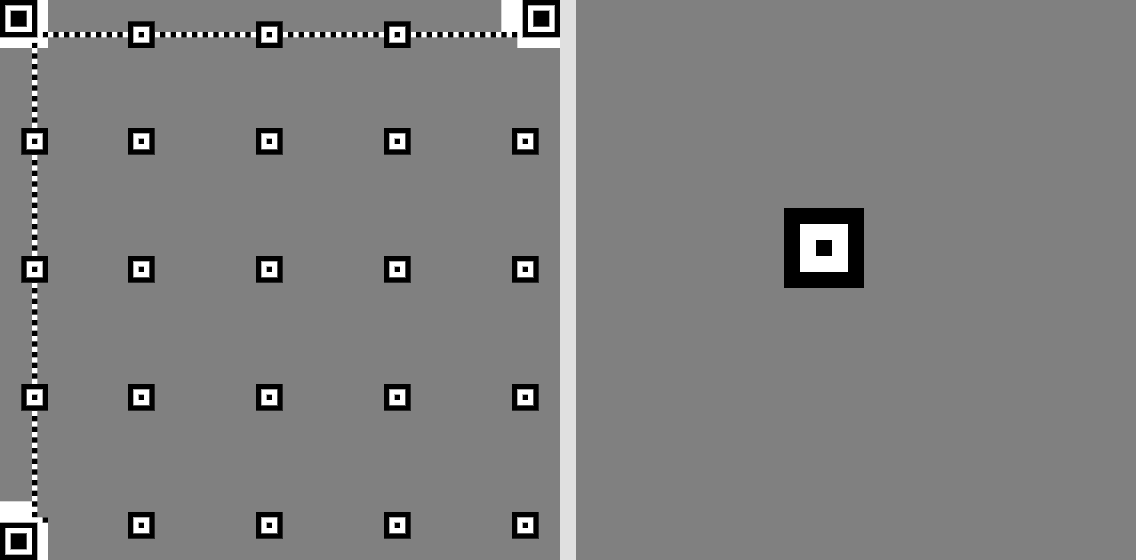
Left, the full canvas; right, a detail of the centre.
This pattern is drawn by a three.js fragment shader. Its source:

```glsl
// Grid of nested square markers on grey, with three corner eyes and two dotted rails.
varying vec2 vUv;

const float MODULES = 105.0;      // unit squares across the canvas
const float EYE_CENTER = 3.5;     // corner eye, in units from the edges
const float EYE_RADIUS = 3.5;
const float MARKER_RADIUS = 2.5;
const float FIRST_MARKER = 6.5;   // first row and column, off the regular pitch
const float MARKER_OFFSET = 2.5;  // later rows sit at offset + index * pitch
const float MARKER_PITCH = 24.0;
const int MARKERS = 5;            // markers per side
const float RAIL = 6.0;           // near edge of each dotted rail
const float RAIL_START = 8.0;
const float RAIL_END = 97.0;
const float TAB_START = 94.0;     // white tab beside a far corner
const float PAD = 9.0;            // white pad around the near corner
const float BLACK = 0.0;
const float GREY = 0.5;
const float WHITE = 1.0;

float pixelWidth;

// Antialiased coverage of a signed distance
float cover(float d) {
  return clamp(0.5 - d / pixelWidth, 0.0, 1.0);
}

float squareDistance(vec2 p) {
  return max(abs(p.x), abs(p.y));
}

float box(vec2 p, vec2 low, vec2 high) {
  vec2 d = abs(p - 0.5 * (low + high)) - 0.5 * (high - low);
  return cover(max(d.x, d.y));
}

// Black, white and black squares, each one unit smaller in radius
float nestedSquares(float shade, vec2 p, float radius) {
  float d = squareDistance(p);
  shade = mix(shade, BLACK, cover(d - radius));
  shade = mix(shade, WHITE, cover(d - radius + 1.0));
  return mix(shade, BLACK, cover(d - radius + 2.0));
}

// White pad and tab at the far end of the first axis
float farPad(float shade, vec2 p) {
  shade = mix(shade, WHITE, box(p, vec2(RAIL_END, -1.0), vec2(MODULES + 1.0, PAD)));
  return mix(shade, WHITE, box(p, vec2(TAB_START, -1.0), vec2(RAIL_END + 1.0, RAIL)));
}

// Alternating black and white units along the first axis
float dottedRail(float shade, vec2 p) {
  float strip = box(p, vec2(RAIL_START, RAIL), vec2(RAIL_END, RAIL + 1.0));
  float fromWhite = 2.0 * abs(fract(0.5 * (p.x - 1.5) + 0.5) - 0.5);
  return mix(shade, mix(BLACK, WHITE, cover(fromWhite - 0.5)), strip);
}

float markerPosition(int index) {
  return index == 0 ? FIRST_MARKER : MARKER_OFFSET + MARKER_PITCH * float(index);
}

void main() {
  // Units count across and down from the upper left
  vec2 p = vec2(vUv.x, 1.0 - vUv.y) * MODULES;
  pixelWidth = max(fwidth(p.x), 0.0001);

  // White corner pads
  float shade = mix(GREY, WHITE, box(p, vec2(-1.0), vec2(PAD)));
  shade = farPad(shade, p);
  shade = farPad(shade, p.yx);

  // Dotted rails, across and down
  shade = dottedRail(shade, p);
  shade = dottedRail(shade, p.yx);

  // Corner eyes
  float farEye = MODULES - EYE_CENTER;
  shade = nestedSquares(shade, p - vec2(EYE_CENTER), EYE_RADIUS);
  shade = nestedSquares(shade, p - vec2(farEye, EYE_CENTER), EYE_RADIUS);
  shade = nestedSquares(shade, p - vec2(EYE_CENTER, farEye), EYE_RADIUS);

  // Marker grid, leaving out the three corners with eyes
  for (int row = 0; row < MARKERS; row++) {
    for (int col = 0; col < MARKERS; col++) {
      bool eyeCorner = (row == 0 && (col == 0 || col == MARKERS - 1))
                    || (col == 0 && row == MARKERS - 1);
      if (!eyeCorner) {
        vec2 center = vec2(markerPosition(col), markerPosition(row));
        shade = nestedSquares(shade, p - center, MARKER_RADIUS);
      }
    }
  }

  // Single black unit in the lower left pad
  vec2 spot = vec2(PAD - 1.0, RAIL_END);
  shade = mix(shade, BLACK, box(p, spot, spot + 1.0));

  gl_FragColor = vec4(vec3(shade), 1.0);
}
```
